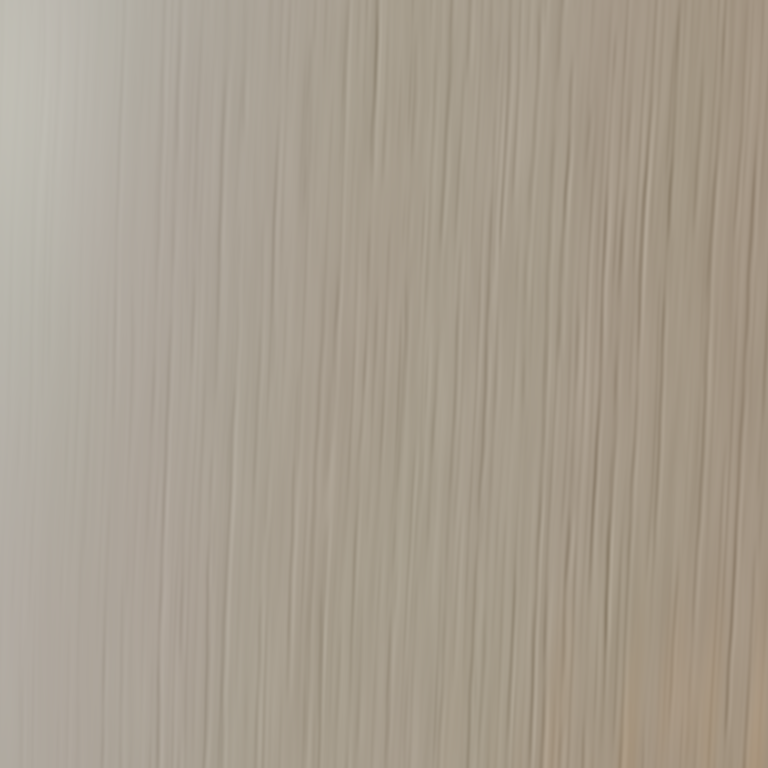
Reproduce this texture procedurally as a Shadertoy shader.

```glsl
// Pale laminated wood with fine, nearly upright grain under soft light from the upper left.
// A smooth colour ramp carries the light; stretched gradient noise and scattered
// thin broken strands, each a dark groove with a bright edge, make the grain.

const vec3 GLOW   = vec3(0.765, 0.760, 0.720);
const vec3 PALE   = vec3(0.712, 0.697, 0.665);
const vec3 COOL   = vec3(0.673, 0.642, 0.600);
const vec3 BEIGE  = vec3(0.652, 0.615, 0.553);
const vec3 TAN    = vec3(0.636, 0.583, 0.514);
const vec3 AMBER  = vec3(0.665, 0.575, 0.465);
const vec3 GROOVE_TINT = vec3(0.95, 1.0, 1.06);

const float SLANT          = 0.042;  // sideways lean over the canvas height
const float BEND           = 0.005;  // slow waver shared by all strands
const float COARSE_COUNT   = 38.0;   // strands across the canvas
const float FINE_COUNT     = 88.0;
const float COARSE_WIDTH   = 0.100;  // in strand spacings
const float FINE_WIDTH     = 0.190;
const float COARSE_DEPTH   = 0.086;
const float FINE_DEPTH     = 0.040;
const float FIBRE_DEPTH    = 0.026;
const float MOTTLE_DEPTH   = 0.008;

float hash(vec2 p) {
    p = fract(p * vec2(0.1031, 0.1137));
    p += dot(p, p.yx + 33.33);
    return fract((p.x + p.y) * p.x * 17.0);
}

vec2 gradientAt(vec2 cell) {
    float angle = 6.2832 * hash(cell + 71.0);
    return vec2(cos(angle), sin(angle));
}

// Gradient noise, roughly -0.7 to 0.7
float noise(vec2 p) {
    vec2 i = floor(p), f = fract(p);
    vec2 u = f * f * f * (f * (f * 6.0 - 15.0) + 10.0);
    vec2 e = vec2(0.0, 1.0);
    float low  = mix(dot(gradientAt(i), f),
                     dot(gradientAt(i + e.yx), f - e.yx), u.x);
    float high = mix(dot(gradientAt(i + e.xy), f - e.xy),
                     dot(gradientAt(i + e.yy), f - e.yy), u.x);
    return mix(low, high, u.y);
}

// Scattered strands: positive in the groove, negative along its bright edge
float strands(vec2 p, float count, float width, float seed) {
    float x = p.x * count;
    float cell = floor(x);
    float sum = 0.0;
    for (int k = -1; k <= 1; k++) {
        float id = cell + float(k);
        float place = id + 0.5 + 0.60 * (hash(vec2(id, seed)) - 0.5);
        place += 0.14 * noise(vec2(id * 3.17, p.y * 4.0 + seed));
        place += 0.05 * noise(vec2(id * 7.43, p.y * 15.0 + seed));
        float strength = 0.25 + 0.75 * hash(vec2(id, seed + 19.0));
        float breaks = noise(vec2(id * 5.31 + seed, p.y * 3.2))
                     + 0.5 * noise(vec2(id * 9.73 + seed, p.y * 11.0));
        strength *= smoothstep(-0.35, 0.35, breaks);
        float d = (x - place) / width;
        float edge = d - 2.1;
        sum += strength * (exp(-d * d) - 0.5 * exp(-edge * edge));
    }
    return sum;
}

// Light falls off to the right, and downward on the left side
vec3 lightRamp(vec2 uv) {
    float t = uv.x + 0.20 * (1.0 - uv.y) * (1.0 - 0.8 * uv.x);
    t += 0.03 * noise(uv * vec2(3.0, 2.0) + 4.0);
    vec3 color = mix(PALE, COOL, smoothstep(0.04, 0.34, t));
    color = mix(color, BEIGE, smoothstep(0.27, 0.56, t));
    color = mix(color, TAN, smoothstep(0.62, 1.0, t));
    vec2 away = (uv - vec2(0.0, 0.90)) * vec2(9.0, 3.8);
    return mix(color, GLOW, 0.75 * exp(-dot(away, away)));
}

void mainImage(out vec4 fragColor, in vec2 fragCoord) {
    vec2 uv = fragCoord / iResolution.xy;

    // Grain space: leaning and gently wavering
    vec2 grain = uv;
    grain.x -= SLANT * uv.y * (0.6 + 0.6 * uv.x);
    grain.x += BEND * noise(uv * vec2(3.0, 2.6) + 11.0);
    grain.x += 0.2;

    vec3 color = lightRamp(uv);

    // Warm streaks in the lower right
    float warmth = smoothstep(0.45, 1.0, uv.x) * smoothstep(0.34, 0.0, uv.y);
    float streak = smoothstep(-0.2, 0.5, noise(grain * vec2(30.0, 3.0) + 7.0));
    color = mix(color, AMBER, warmth * (0.15 + 0.5 * streak));

    // Grain relief, washed out where the light is strong
    float clarity = smoothstep(0.10, 0.64, uv.x + 0.18 * (1.0 - uv.y));
    float fibre = noise(grain * vec2(64.0, 3.0)) + 0.7 * noise(grain * vec2(150.0, 7.0) + 31.0);
    float relief = COARSE_DEPTH * strands(grain, COARSE_COUNT, COARSE_WIDTH, 3.0)
                 + FINE_DEPTH * strands(grain, FINE_COUNT, FINE_WIDTH, 47.0)
                 + FIBRE_DEPTH * fibre;
    color -= GROOVE_TINT * relief * mix(0.20, 1.0, clarity);

    // Faint green and rose mottling
    float mottle = noise(grain * vec2(9.0, 2.5) + 23.0);
    color += MOTTLE_DEPTH * mottle * vec3(-0.6, 0.5, -0.3);

    fragColor = vec4(clamp(color, 0.0, 1.0), 1.0);
}
```
